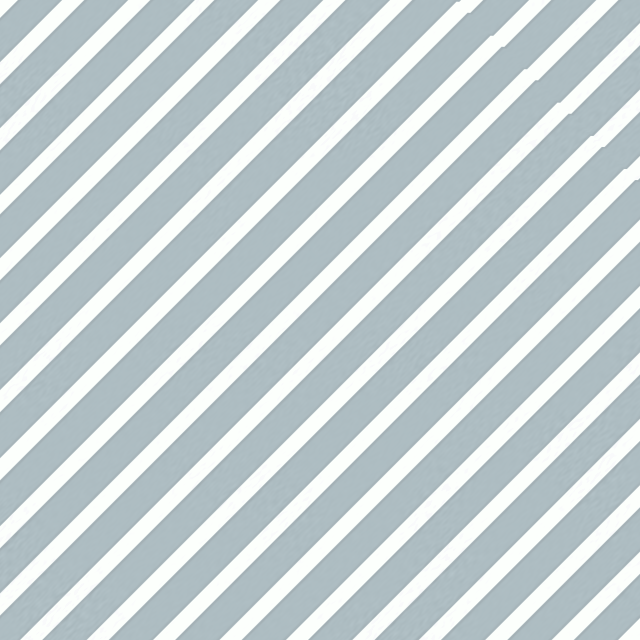
Write a Shadertoy shader that draws this pattern.

```glsl
// Diagonal white stripes on blue-grey, rising to the right at 45 degrees.
// Each stripe is a distance band around a slightly wandering centre line, with
// dark rims, faint fibrous grain and a small slip across a seam at upper right.

const float PERIOD = 0.1038;       // stripe spacing, measured along x - y
const float FIRST = 0.1146;        // centre of the first full stripe
const float HALF_WIDTH = 0.0172;
const float SEAM = 0.713;          // seam position, measured along x + y
const float SLIP = 0.0045;         // stripe offset beyond the seam

const vec3 GREY = vec3(0.68, 0.74, 0.76);
const vec3 RIM_GREY = vec3(0.64, 0.69, 0.71);
const vec3 WHITE = vec3(0.99, 1.0, 0.99);
const vec3 OFF_WHITE = vec3(0.975, 0.98, 0.985);

float bell(float x, float centre, float spread) {
    float t = (x - centre) / spread;
    return exp(-t * t);
}

vec2 hashGradient(vec2 cell) {
    vec2 h = vec2(dot(cell, vec2(127.1, 311.7)), dot(cell, vec2(269.5, 183.3)));
    return 2.0 * fract(sin(h) * 43758.5) - 1.0;
}

float cornerNoise(vec2 cell, vec2 f, vec2 corner) {
    return dot(hashGradient(cell + corner), f - corner);
}

float gradientNoise(vec2 p) {
    vec2 cell = floor(p), f = p - cell;
    vec2 u = f * f * f * (f * (f * 6.0 - 15.0) + 10.0);
    float low = mix(cornerNoise(cell, f, vec2(0, 0)), cornerNoise(cell, f, vec2(1, 0)), u.x);
    float high = mix(cornerNoise(cell, f, vec2(0, 1)), cornerNoise(cell, f, vec2(1, 1)), u.x);
    return mix(low, high, u.y);
}

// Signed offset from the nearest stripe centre (x) and its half width (y)
vec2 nearestStripe(float across) {
    float index = round((across - FIRST) / PERIOD);
    float wander = -0.0075 * bell(index, 4.3, 2.2);
    float halfWidth = HALF_WIDTH - 0.002 * bell(index, 2.0, 0.5);
    return vec2(across - FIRST - index * PERIOD - wander, halfWidth);
}

// Fine fibres running along the stripes, in soft patches
float fibres(float across, float along) {
    float patches = smoothstep(-0.1, 0.4, gradientNoise(vec2(across, along) * 4.0));
    return gradientNoise(vec2(across * 150.0, along * 55.0)) * (0.35 + patches);
}

void mainImage(out vec4 fragColor, in vec2 fragCoord) {
    vec2 uv = fragCoord / iResolution.xy;
    float pixel = 1.0 / iResolution.y;

    // Stripe axes: across runs to the lower right, along to the right of the seam
    float across = uv.x + 1.0 - uv.y;
    float along = uv.x - (1.0 - uv.y);
    across -= SLIP * smoothstep(-0.003, 0.003, along - SEAM);

    vec2 stripe = nearestStripe(across);
    float edge = abs(stripe.x) - stripe.y;
    float grain = fibres(across, along);

    // Ground: darker rims, strongest below each stripe
    float rim = bell(edge, 0.003, 0.003) * (stripe.x > 0.0 ? 0.95 : 0.65);
    vec3 ground = mix(GREY, RIM_GREY, rim) + 0.03 * grain;

    // Stripe: nearly clean white with faint flecks
    vec3 paint = mix(WHITE, OFF_WHITE, smoothstep(0.05, 0.3, grain));

    vec3 color = mix(paint, ground, smoothstep(-pixel, pixel, edge));
    fragColor = vec4(color, 1.0);
}
```
